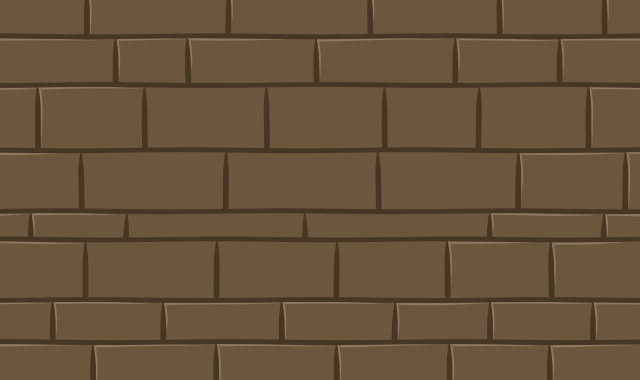
A WebGL 2 fragment shader for this texture:

```glsl
#version 300 es
precision highp float;

uniform vec2 u_resolution;
out vec4 outColor;

#define GRID 456.0          // canvas height in design units
#define ROWS 8
#define SEAM_HALF 2.9       // half width of the level seams
#define JOINT_HALF 3.4      // half width of the upright joints
#define TAPER 28.0          // length over which a joint narrows
#define GLINT 1.35          // half width of the edge highlights
#define WOBBLE 0.6          // hand drawn waviness
#define BRICK vec3(0.425, 0.338, 0.242)
#define MORTAR vec3(0.280, 0.210, 0.140)
#define LIGHT vec3(0.560, 0.470, 0.380)

// Seam heights from the top down; the outer two lie off the canvas
const float SEAMS[9] = float[9](-16.0, 43.5, 102.0, 180.3, 253.5, 287.3, 360.0, 410.5, 482.0);

// Joint spacing per course: centre, pitch, stretch, unevenness
const vec4 COURSES[8] = vec4[8](
    vec4(444.0, 157.7, -7.3, 5.6),
    vec4(379.5, 142.3, 6.4, 21.0),
    vec4(320.0, 136.2, -2.5, 9.0),
    vec4(454.0, 167.3, -7.5, 9.4),
    vec4(366.0, 187.3, 3.7, 35.4),
    vec4(404.0, 139.3, -5.5, -1.0),
    vec4(338.0, 133.8, -3.1, 6.0),
    vec4(404.0, 138.0, -4.6, 2.3));

float hash(vec2 p) {
    return fract(sin(dot(p, vec2(127.1, 311.7))) * 43758.5453);
}

// Smooth coverage of a shape from its signed distance
float cover(float dist) {
    return clamp(0.5 - dist * u_resolution.y / GRID, 0.0, 1.0);
}

// Position of a joint; the first brick starts off the canvas
float jointX(int row, float k) {
    vec4 c = COURSES[row];
    return k < -2.5 ? -30.0 : c.x + k * (c.y + k * c.z) + c.w * sin(2.0944 * k);
}

// Half width of a joint, narrow at its upper end
float jointHalf(float depth) {
    float t = clamp(depth / TAPER, 0.0, 1.0);
    return JOINT_HALF * mix(0.3, 1.0, sin(t * 1.5708));
}

// The bricks in the middle of the wall have lost their highlights
bool isWorn(int row, float left, float middle) {
    return row > 1 && row < 6 && left > 60.0 && left < 656.0 - 0.4 * middle;
}

void main() {
    vec2 p = gl_FragCoord.xy * GRID / u_resolution.y;
    p.y = GRID - p.y;
    p.y += WOBBLE * sin(p.x * 0.023 + p.y * 0.05);

    // Find the course and the nearest seam
    int row = 0;
    float seamDist = GRID;
    for (int i = 0; i <= ROWS; i++) {
        if (i < ROWS && p.y > SEAMS[i]) row = i;
        seamDist = min(seamDist, abs(p.y - SEAMS[i]));
    }
    float top = SEAMS[row] + SEAM_HALF;
    float bottom = SEAMS[row + 1] - SEAM_HALF;
    float depth = p.y - top;
    float height = bottom - top;

    float dark = cover(seamDist - SEAM_HALF);
    float light = 0.0;
    for (int i = -3; i <= 3; i++) {
        float k = float(i);
        float left = jointX(row, k);
        float right = jointX(row, k + 1.0);
        float seed = hash(vec2(k, float(row)));
        float lean = (seed - 0.5) * 2.5 * (0.5 - depth / height);
        float x = p.x - left - lean;
        float halfWidth = jointHalf(depth);

        // Upright joint
        dark = max(dark, cover(abs(x) - halfWidth));
        if (isWorn(row, left, 0.5 * (top + bottom))) continue;

        // Highlight along the upper edge, thinning to the right
        float reach = (right - left) * mix(0.65, 0.98, sqrt(seed));
        float along = clamp((x - 4.0) / reach, 0.0, 1.2);
        float bow = 0.5 * sin(x * 0.04 + seed * 6.0);
        float edge = abs(depth - 1.1 - bow) - GLINT * (1.0 - along * along * along);
        light = max(light, cover(max(edge, 4.0 - x)));

        // Highlight down the left edge, thinning towards its end
        float drop = clamp(depth / (height * mix(0.7, 1.0, fract(seed * 7.0))), 0.0, 1.3);
        float side = abs(x - halfWidth - 1.0) - GLINT * (1.0 - drop * drop * drop);
        light = max(light, cover(side));
    }

    vec3 color = mix(BRICK, LIGHT, light);
    outColor = vec4(mix(color, MORTAR, dark), 1.0);
}
```
